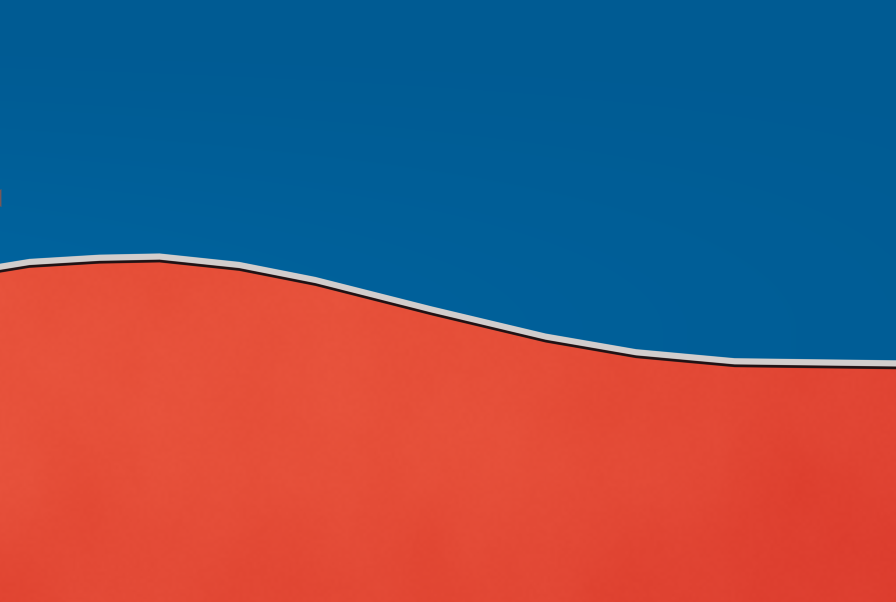
Write a Shadertoy shader that draws this background.

```glsl
// A red plaster wall with a gently curving roofline under a deep blue sky.
// The roofline is a chain of straight panels; pale trim and a thin dark
// shadow hang below it, and soft value noise mottles the wall.

const vec3 SKY_HIGH     = vec3(0.000, 0.355, 0.575);
const vec3 SKY_LOW      = vec3(0.000, 0.390, 0.620);
const vec3 WALL_WARM    = vec3(0.900, 0.310, 0.222);
const vec3 WALL_DEEP    = vec3(0.865, 0.240, 0.180);
const vec3 TRIM_COLOR   = vec3(0.825, 0.805, 0.800);
const vec3 SHADOW_COLOR = vec3(0.130, 0.070, 0.080);
const vec3 BRACKET_COLOR = vec3(0.480, 0.340, 0.340);

const float TRIM_HEIGHT   = 0.0103;
const float SHADOW_HEIGHT = 0.0046;
const float MOTTLE_AMOUNT = 0.022;
const float GRAIN_AMOUNT  = 0.008;

// Joints between the roof panels, as fractions of the canvas.
const int JOINTS = 11;
const vec2 ROOF[JOINTS] = vec2[JOINTS](
    vec2(0.000, 0.562), vec2(0.033, 0.570), vec2(0.111, 0.577),
    vec2(0.178, 0.579), vec2(0.267, 0.565), vec2(0.352, 0.540),
    vec2(0.482, 0.491), vec2(0.609, 0.446), vec2(0.710, 0.420),
    vec2(0.820, 0.405), vec2(1.000, 0.4015));

float hash(vec2 p) {
    vec3 q = fract(vec3(p.xyx) * 0.1031);
    q += dot(q, q.yzx + 33.33);
    return fract((q.x + q.y) * q.z);
}

float valueNoise(vec2 p) {
    vec2 cell = floor(p), f = fract(p);
    f = f * f * (3.0 - 2.0 * f);
    float low  = mix(hash(cell), hash(cell + vec2(1, 0)), f.x);
    float high = mix(hash(cell + vec2(0, 1)), hash(cell + vec2(1, 1)), f.x);
    return mix(low, high, f.y);
}

float layeredNoise(vec2 p) {
    float sum = 0.0, weight = 0.5;
    for (int i = 0; i < 4; i++) {
        sum += weight * valueNoise(p);
        p = p * 2.03 + 17.0;
        weight *= 0.5;
    }
    return sum;
}

// Height of the roofline at x.
float roofHeight(float x) {
    float height = ROOF[0].y;
    for (int i = 0; i < JOINTS - 1; i++) {
        vec2 a = ROOF[i], b = ROOF[i + 1];
        if (x >= a.x) height = mix(a.y, b.y, (x - a.x) / (b.x - a.x));
    }
    return height;
}

// Smooth coverage of everything below an edge; depth grows downward.
float below(float depth, float pixel) {
    return smoothstep(-0.7 * pixel, 0.7 * pixel, depth);
}

vec3 skyColor(vec2 uv) {
    float glow = smoothstep(1.0, 0.45, uv.y) * (1.0 - 0.75 * uv.x);
    return mix(SKY_HIGH, SKY_LOW, glow);
}

vec3 wallColor(vec2 uv, vec2 p) {
    float deepen = 0.75 * smoothstep(0.45, 1.05, uv.x)
                 + 0.40 * smoothstep(0.30, 0.0, uv.y);
    vec3 wall = mix(WALL_WARM, WALL_DEEP, clamp(deepen, 0.0, 1.0));
    float mottle = layeredNoise(p * vec2(7.0, 5.0)) - 0.47;
    float grain = valueNoise(p * 170.0) - 0.5;
    return wall + MOTTLE_AMOUNT * mottle * vec3(1.0, 2.0, 1.8)
                + GRAIN_AMOUNT * grain;
}

void mainImage(out vec4 fragColor, in vec2 fragCoord) {
    vec2 uv = fragCoord / iResolution.xy;
    vec2 p = fragCoord / iResolution.y;
    float pixel = 1.0 / iResolution.y;

    // Sky, with a sliver of a bracket at the left border
    vec3 color = skyColor(uv);
    vec2 edge = abs(uv - vec2(0.0, 0.671)) - vec2(0.0015, 0.014);
    float bracket = below(-max(edge.x, edge.y), pixel);
    color = mix(color, BRACKET_COLOR, bracket);

    // Trim, its shadow, then the wall
    float depth = roofHeight(uv.x) - uv.y;
    float shadowTop = TRIM_HEIGHT;
    float wallTop = TRIM_HEIGHT + SHADOW_HEIGHT;
    color = mix(color, TRIM_COLOR, below(depth, pixel));
    color = mix(color, SHADOW_COLOR, below(depth - shadowTop, pixel));
    color = mix(color, wallColor(uv, p), below(depth - wallTop, pixel));

    fragColor = vec4(color, 1.0);
}
```
